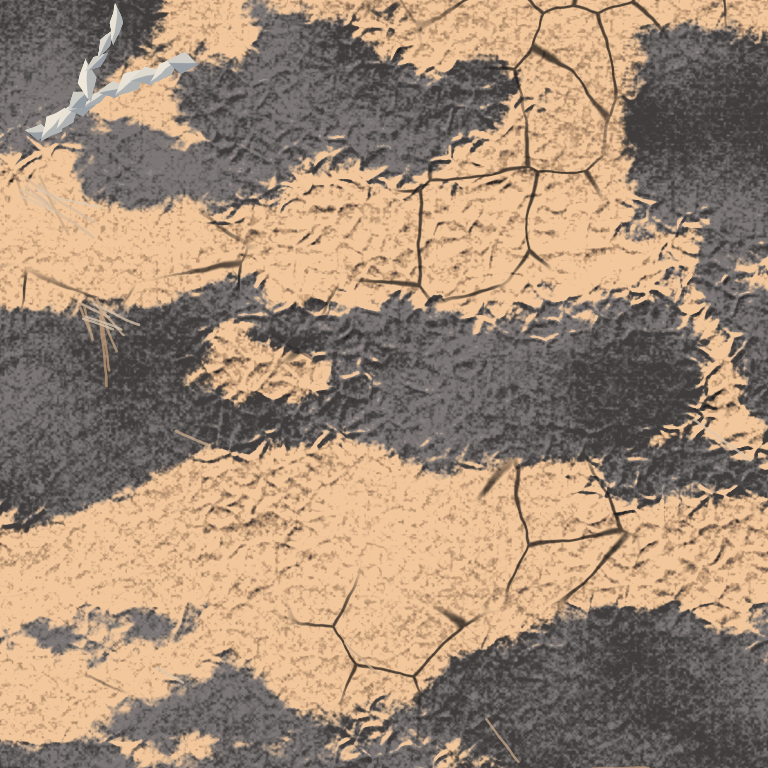
Write a three.js fragment shader that draws this texture.

```glsl
varying vec2 vUv;

const vec3 SAND = vec3(0.95, 0.78, 0.61);
const vec3 OCHRE = vec3(0.75, 0.60, 0.46);
const vec3 UMBER = vec3(0.45, 0.37, 0.31);
const vec3 GREY = vec3(0.49, 0.47, 0.465);
const vec3 DARK = vec3(0.25, 0.24, 0.235);
const vec3 PALE = vec3(0.69, 0.63, 0.58);
const vec3 PIT = vec3(0.10, 0.09, 0.085);
const vec3 FOIL_WARM = vec3(0.96, 0.93, 0.87);
const vec3 FOIL_COOL = vec3(0.58, 0.61, 0.64);
const vec2 TO_LIGHT = vec2(0.35, -0.94);
const float RELIEF_STEP = 0.004;
const float RELIEF_GAIN = 2.3;
const float GRAIN_SCALE = 250.0;
const float GRAIN_GAIN = 0.62;
const float CLOD_SCALE = 34.0;
const float CRACK_SCALE = 9.0;
const float SHADOW_BLUR = 0.009;

float hash(vec2 p) {
  return fract(sin(dot(p, vec2(127.1, 311.7))) * 43758.5453);
}

float noise(vec2 p) {
  vec2 i = floor(p), f = fract(p);
  f = f * f * (3.0 - 2.0 * f);
  return mix(mix(hash(i), hash(i + vec2(1, 0)), f.x),
             mix(hash(i + vec2(0, 1)), hash(i + vec2(1, 1)), f.x), f.y);
}

float fbm(vec2 p) {
  float sum = 0.0, amp = 0.5;
  for (int i = 0; i < 5; i++) {
    sum += amp * noise(p);
    p = mat2(1.6, 1.2, -1.2, 1.6) * p + 7.3;
    amp *= 0.5;
  }
  return sum;
}

// Gap between the two nearest cell centres: zero on cell borders
float cellGap(vec2 p) {
  vec2 id = floor(p);
  float d1 = 9.0, d2 = 9.0;
  for (int y = -1; y <= 1; y++) {
    for (int x = -1; x <= 1; x++) {
      vec2 c = id + vec2(x, y);
      float d = length(c + vec2(hash(c), hash(c + 19.7)) - p);
      d2 = min(d2, max(d, d1));
      d1 = min(d1, d);
    }
  }
  return d2 - d1;
}

float height(vec2 p) {
  vec2 q = p + 0.02 * (vec2(noise(p * 40.0), noise(p * 40.0 + 31.0)) - 0.5);
  return fbm(p * 24.0) + 0.22 * smoothstep(0.0, 0.5, cellGap(q * CLOD_SCALE));
}

// Positive inside an ellipse, roughly in canvas units
float hollow(vec2 p, vec2 centre, vec2 radii) {
  return (1.0 - length((p - centre) / radii)) * min(radii.x, radii.y);
}

// Positive where the ground lies in shadow
float shade(vec2 p) {
  float left = 1.0 - smoothstep(0.0, 0.4, p.x);
  float s = 0.105 + 0.04 * left - abs(p.y - 0.51 + 0.045 * left);
  s = max(s, hollow(p, vec2(0.44, 0.87), vec2(0.21, 0.085)));
  s = max(s, hollow(p, vec2(0.25, 0.78), vec2(0.12, 0.06)));
  s = max(s, hollow(p, vec2(0.96, 0.80), vec2(0.15, 0.17)));
  s = max(s, hollow(p, vec2(0.03, 0.95), vec2(0.18, 0.13)));
  s = max(s, hollow(p, vec2(0.92, 0.39), vec2(0.14, 0.05)));
  s = max(s, hollow(p, vec2(0.90, 0.05), vec2(0.36, 0.15)));
  s = max(s, hollow(p, vec2(0.27, 0.06), vec2(0.16, 0.06)));
  s = max(s, hollow(p, vec2(0.07, 0.17), vec2(0.12, 0.03)));
  s = max(s, 0.03 - p.y);
  s = min(s, -hollow(p, vec2(0.36, 0.52), vec2(0.10, 0.04)));
  // Sunlit root ridge curving down the right side
  float d = 0.69 - p.y;
  float ridge = abs(p.x - 0.87 - 0.3 * d - 0.3 * d * d) - mix(0.025, 0.008, d * 3.0);
  return min(s, max(ridge, abs(d - 0.16) - 0.17));
}

float segment(vec2 p, vec2 a, vec2 b) {
  vec2 ab = b - a;
  return length(p - a - ab * clamp(dot(p - a, ab) / dot(ab, ab), 0.0, 1.0));
}

void main() {
  vec2 p = vUv;
  vec2 warp = vec2(fbm(p * 7.0), fbm(p * 7.0 + 43.0)) - 0.48;
  float s = shade(p + 0.09 * warp);

  // Relief, crumbly near shadow rims and smoother in the hollows
  float rough = mix(0.4, 1.0, smoothstep(0.35, 0.65, noise(p * 6.0 + 3.0)));
  rough *= mix(1.0, 0.4, smoothstep(0.01, 0.07, s));
  float slope = height(p) - height(p + TO_LIGHT * RELIEF_STEP);
  float relief = slope * rough * RELIEF_GAIN;
  float grain = 0.6 * noise(p * GRAIN_SCALE) + 0.4 * noise(p * GRAIN_SCALE * 1.7) - 0.5;
  float broad = fbm(p * 6.0 + 17.0) - 0.48;

  // Sunlight and tone
  float edge = 0.10 * (fbm(p * 16.0 + 5.0) - 0.48) + 0.06 * relief + 0.01 * grain;
  float sun = smoothstep(-SHADOW_BLUR, SHADOW_BLUR, edge - s);
  float tone = 0.5 + relief + grain * GRAIN_GAIN;
  vec3 lit = mix(UMBER, OCHRE, smoothstep(0.0, 0.3, tone + 0.3 * broad));
  lit = mix(lit, SAND, smoothstep(0.25, 0.55, tone + 0.3 * broad));
  vec3 dim = mix(DARK, GREY, smoothstep(0.2, 0.75, tone + 0.8 * broad));
  dim = mix(dim, PALE, smoothstep(0.75, 1.05, tone + 0.3 * broad));
  vec3 color = mix(dim, lit, sun);
  color = mix(color, PIT, 0.8 * smoothstep(0.08, -0.25, tone));

  // Cracks in the dry crust
  float crack = 1.0 - smoothstep(0.01, 0.05, cellGap((p + 0.05 * warp) * CRACK_SCALE));
  crack *= smoothstep(0.54, 0.68, noise(p * 7.0 + 11.0)) * smoothstep(0.02, -0.02, s);
  color = mix(color, PIT, 0.75 * crack);

  // Dry straw: two tufts and some loose stalks
  for (int i = 0; i < 26; i++) {
    float k = float(i), r = hash(vec2(k, 2.0)), turn = hash(vec2(k, 5.0));
    vec2 root = i < 10 ? vec2(0.12, 0.60) : vec2(0.04, 0.76);
    root += 0.03 * (vec2(r, hash(vec2(k, 8.0))) - 0.5);
    if (i > 18) root = vec2(r, hash(vec2(k, 8.0)));
    float angle = i > 18 ? 6.28 * turn : -1.5 + 1.2 * turn;
    vec2 tip = root + (0.03 + 0.06 * r) * vec2(cos(angle), sin(angle));
    float d = segment(p + 0.02 * warp, root, tip);
    color = mix(color, mix(OCHRE, FOIL_WARM, 0.6 * turn), 0.75 * smoothstep(0.0025, 0.0008, d));
  }

  // Crumpled foil shards
  for (int i = 0; i < 15; i++) {
    float k = float(i), r = hash(vec2(k, 3.0)), t = mod(k, 10.0) / 9.0;
    vec2 at = i < 10 ? mix(vec2(0.05, 0.83), vec2(0.24, 0.92), t)
                     : mix(vec2(0.11, 0.87), vec2(0.15, 0.97), t * 2.2);
    float angle = (i < 10 ? 0.5 : 1.3) + 1.4 * (r - 0.5);
    vec2 q = mat2(cos(angle), -sin(angle), sin(angle), cos(angle)) * (p + 0.03 * warp - at);
    float d = abs(q.x) / (0.018 + 0.014 * r) + abs(q.y) / (0.007 + 0.008 * hash(vec2(k, 6.0)));
    float facet = smoothstep(-0.001, 0.001, q.y + 0.3 * q.x * (r - 0.5));
    color = mix(color, mix(FOIL_COOL, FOIL_WARM, mix(r, facet, 0.6)), smoothstep(1.06, 0.94, d));
  }

  gl_FragColor = vec4(color, 1.0);
}
```
